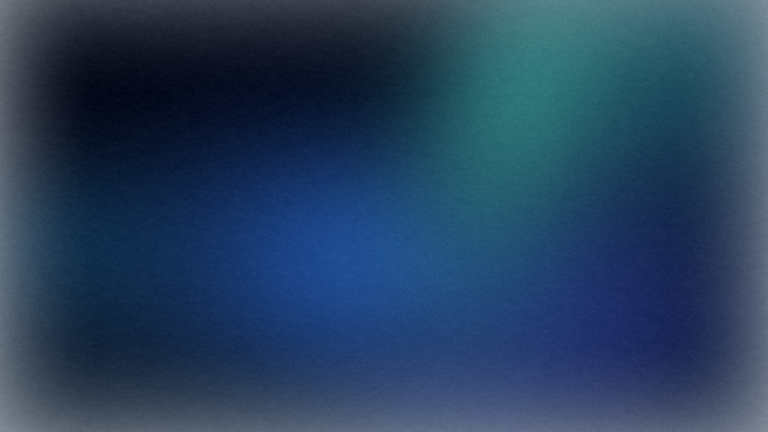
Give the GLSL for this background, as a WebGL 1 fragment shader.

```glsl
precision highp float;
// Soft aurora backdrop: blurred blue, indigo and teal glows over near-black navy.
// Each glow is a rotated Gaussian ellipse mixed over the base; a pale misty
// frame fades in at the borders and fine woven grain covers everything.

uniform vec2 u_resolution;

#define SIDE_MIST 0.56
#define TOP_MIST 0.36
#define BOTTOM_MIST 0.50
#define MIST_WIDTH 0.24
#define GRAIN_ROWS 288.0
#define GRAIN_AMOUNT 0.022
#define WEAVE_AMOUNT 0.016

const vec3 NIGHT = vec3(0.005, 0.020, 0.075);
const vec3 SLATE = vec3(0.060, 0.110, 0.180);
const vec3 NAVY = vec3(0.055, 0.110, 0.230);
const vec3 LAGOON = vec3(0.050, 0.200, 0.310);
const vec3 BLUE = vec3(0.120, 0.300, 0.610);
const vec3 INDIGO = vec3(0.120, 0.150, 0.390);
const vec3 VIOLET = vec3(0.170, 0.240, 0.470);
const vec3 DEEP_TEAL = vec3(0.110, 0.330, 0.390);
const vec3 TEAL = vec3(0.180, 0.470, 0.480);
const vec3 MIST = vec3(0.630, 0.660, 0.690);

// Sine-free hash in 0..1
float hash(vec2 p) {
  vec3 q = fract(vec3(p.xyx) * 0.1031);
  q += dot(q, q.yzx + 33.33);
  return fract((q.x + q.y) * q.z);
}

float valueNoise(vec2 p) {
  vec2 cell = floor(p);
  vec2 f = fract(p);
  f = f * f * (3.0 - 2.0 * f);
  float low = mix(hash(cell), hash(cell + vec2(1.0, 0.0)), f.x);
  float high = mix(hash(cell + vec2(0.0, 1.0)), hash(cell + 1.0), f.x);
  return mix(low, high, f.y);
}

// Gaussian ellipse, its first radius turned by angle (radians)
float glow(vec2 p, vec2 center, vec2 radii, float angle) {
  vec2 d = p - center;
  float c = cos(angle);
  float s = sin(angle);
  vec2 q = vec2(c * d.x + s * d.y, c * d.y - s * d.x) / radii;
  return exp(-dot(q, q));
}

// 1 on the border, easing to 0 at MIST_WIDTH
float borderFade(float dist) {
  float t = clamp(1.0 - dist / MIST_WIDTH, 0.0, 1.0);
  return t * t;
}

vec3 aurora(vec2 p) {
  // Dark base: slate below, night above, navy on the right
  vec3 color = mix(SLATE, NIGHT, smoothstep(0.15, 0.80, p.y));
  color = mix(color, NAVY, smoothstep(0.85, 1.45, p.x));

  // Broad, dim glows
  color = mix(color, LAGOON, 0.70 * glow(p, vec2(0.14, 0.43), vec2(0.32, 0.19), 0.0));
  color = mix(color, DEEP_TEAL, 0.85 * glow(p, vec2(1.58, 0.96), vec2(0.40, 0.36), 0.0));
  color = mix(color, INDIGO, 0.85 * glow(p, vec2(1.36, 0.26), vec2(0.30, 0.27), 0.0));

  // Bright core and the ribbon leaning up to the right
  color = mix(color, BLUE, 0.95 * glow(p, vec2(0.84, 0.39), vec2(0.43, 0.29), -0.12));
  color = mix(color, VIOLET, 0.70 * glow(p, vec2(1.08, 0.10), vec2(0.30, 0.20), 0.0));
  color = mix(color, TEAL, 0.97 * glow(p, vec2(1.23, 0.82), vec2(0.45, 0.23), 1.19));
  return color;
}

void main() {
  // Units of canvas height
  vec2 p = gl_FragCoord.xy / u_resolution.y;
  float width = u_resolution.x / u_resolution.y;
  vec3 color = aurora(p);

  // Misty frame, thicker where two borders meet
  float side = SIDE_MIST * borderFade(min(p.x, width - p.x));
  float bottom = BOTTOM_MIST * borderFade(p.y);
  float top = TOP_MIST * borderFade(1.0 - p.y);
  float clear = (1.0 - side) * (1.0 - bottom) * (1.0 - top);
  color = mix(MIST, color, clear);

  // Fine grain with slightly slanted horizontal fibres
  vec2 grainPos = p * GRAIN_ROWS;
  float grain = hash(floor(grainPos)) - 0.5;
  vec2 fibre = vec2(grainPos.x * 0.22, grainPos.y * 0.6 + grainPos.x * 0.08);
  float weave = valueNoise(fibre) - 0.5;
  color += grain * GRAIN_AMOUNT + weave * WEAVE_AMOUNT;

  gl_FragColor = vec4(clamp(color, 0.0, 1.0), 1.0);
}
```
